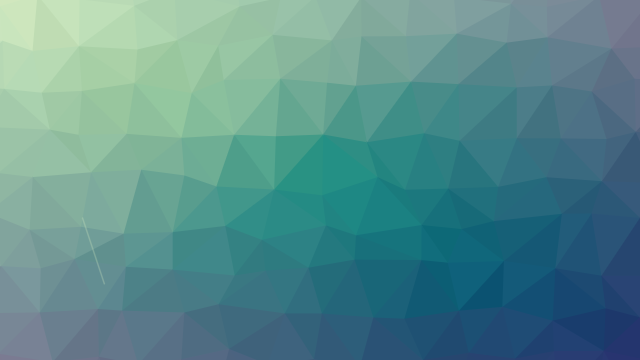
Reproduce this background procedurally as a WebGL 1 fragment shader.

```glsl
precision highp float;
// Low-poly gradient: a jittered lattice split into flat, antialiased triangles.
// Each facet takes its colour at its centroid from a diagonal ramp (pale green,
// teal, navy) that fades to mauve grey towards the two off-diagonal corners.

#define GRID vec2(13.7, 8.0)
#define JITTER vec2(0.28, 0.22)
#define LATTICE_SHIFT vec2(-0.15, -0.06)
#define SAG 0.28
#define SAG_CENTER vec2(6.4, 4.4)
#define FACET_CONTRAST 0.035
#define EDGE_POWER 1.15
#define HAIRLINE_WIDTH 0.0012
#define HAIRLINE_STRENGTH 0.28

uniform vec2 u_resolution;

const vec3 PALE  = vec3(0.84, 0.92, 0.76);
const vec3 LEAF  = vec3(0.60, 0.79, 0.62);
const vec3 SAGE  = vec3(0.47, 0.71, 0.59);
const vec3 TEAL  = vec3(0.12, 0.56, 0.51);
const vec3 DEEP  = vec3(0.03, 0.37, 0.465);
const vec3 NAVY  = vec3(0.15, 0.19, 0.43);
const vec3 MAUVE = vec3(0.50, 0.49, 0.58);
const vec3 MAUVE_FALLOFF = vec3(0.2, 0.7, 0.4);

vec2 hash2(vec2 p) {
  vec3 q = fract(p.xyx * vec3(0.1031, 0.1030, 0.0973));
  q += dot(q, q.yzx + 33.33);
  return fract((q.xx + q.yz) * q.zy);
}

float ramp(float a, float b, float t) {
  return clamp((t - a) / (b - a), 0.0, 1.0);
}

// Smooth colour field; uv runs from the top left corner.
vec3 fieldColor(vec2 uv) {
  uv = clamp(uv, 0.0, 1.0);
  float along = 0.5 * (uv.x + uv.y);
  float across = abs(uv.x - uv.y);
  vec3 color = mix(PALE, LEAF, ramp(0.0, 0.25, along));
  color = mix(color, SAGE, ramp(0.25, 0.36, along));
  color = mix(color, TEAL, ramp(0.36, 0.5, along));
  color = mix(color, DEEP, ramp(0.5, 0.75, along));
  color = mix(color, NAVY, ramp(0.75, 1.0, along));
  vec3 edgeColor = MAUVE - MAUVE_FALLOFF * (along - 0.5);
  return mix(color, edgeColor, pow(across, EDGE_POWER));
}

// Lattice point with jitter and a soft dip near the middle.
vec2 vertexAt(vec2 id) {
  vec2 d = (id - SAG_CENTER) / vec2(2.5, 1.2);
  vec2 shift = LATTICE_SHIFT + vec2(0.0, SAG * exp(-dot(d, d)));
  return id + shift + JITTER * (2.0 * hash2(id + 17.0) - 1.0);
}

float cross2(vec2 a, vec2 b) {
  return a.x * b.y - a.y * b.x;
}

float edgeDistance(vec2 p, vec2 a, vec2 b) {
  return cross2(b - a, p - a) / length(b - a);
}

// Facet colour weighted by its pixel coverage, with the weight in alpha.
vec4 facet(vec2 p, vec2 a, vec2 b, vec2 c, float pixel) {
  float side = sign(cross2(b - a, c - a));
  float inside = min(side * edgeDistance(p, a, b),
                 min(side * edgeDistance(p, b, c), side * edgeDistance(p, c, a)));
  float coverage = clamp(0.5 + inside / pixel, 0.0, 1.0);
  vec2 centroid = (a + b + c) / 3.0;
  float shade = FACET_CONTRAST * (hash2(centroid * 9.0).x - 0.5);
  return vec4(fieldColor(centroid / GRID) + shade, 1.0) * coverage;
}

float segmentDistance(vec2 p, vec2 a, vec2 b) {
  vec2 d = b - a;
  return length(p - a - d * clamp(dot(p - a, d) / dot(d, d), 0.0, 1.0));
}

void main() {
  vec2 uv = gl_FragCoord.xy / u_resolution;
  uv.y = 1.0 - uv.y;
  vec2 p = uv * GRID;
  float pixel = GRID.y / u_resolution.y;

  // Nearby cells, each cut along its shorter diagonal.
  vec4 sum = vec4(0.0);
  for (int j = -1; j <= 1; j++) {
    for (int i = -1; i <= 1; i++) {
      vec2 id = floor(p) + vec2(float(i), float(j));
      vec2 a = vertexAt(id);
      vec2 b = vertexAt(id + vec2(1.0, 0.0));
      vec2 c = vertexAt(id + vec2(1.0, 1.0));
      vec2 d = vertexAt(id + vec2(0.0, 1.0));
      if (distance(a, c) < distance(b, d)) {
        sum += facet(p, a, b, c, pixel) + facet(p, a, c, d, pixel);
      } else {
        sum += facet(p, a, b, d, pixel) + facet(p, b, c, d, pixel);
      }
    }
  }
  vec3 color = sum.rgb / max(sum.a, 0.0001);

  // One faint pale seam at the lower left.
  vec2 aspect = vec2(u_resolution.x / u_resolution.y, 1.0);
  float seam = segmentDistance(uv * aspect, vec2(0.129, 0.606) * aspect, vec2(0.163, 0.788) * aspect);
  float line = 1.0 - smoothstep(0.0, HAIRLINE_WIDTH + 1.0 / u_resolution.y, seam);
  color = mix(color, PALE, HAIRLINE_STRENGTH * line);

  gl_FragColor = vec4(color, 1.0);
}
```
